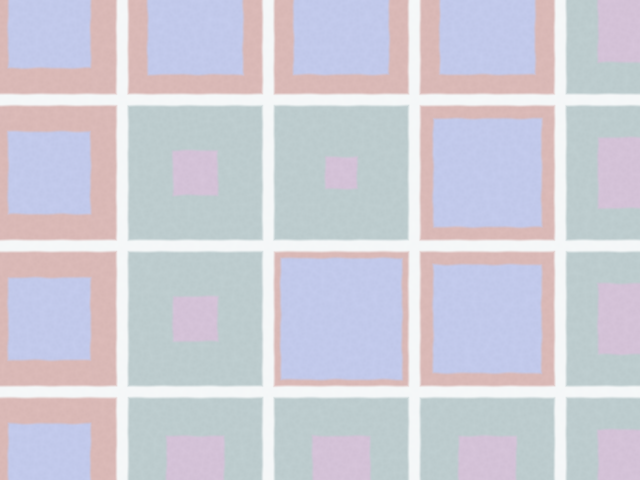
This pattern is drawn by a Shadertoy shader. Its source:

```glsl
#define PITCH 0.3042
#define CENTER vec2(0.0445, -0.0122)
#define TILE_HALF 0.460
#define LARGE_HALF 0.416
#define SMALL_HALF 0.109
#define RING_STEP 0.0445
#define SOFTNESS 0.013
#define GRAIN 0.016
#define GUTTER_COLOR vec3(0.960, 0.970, 0.973)
#define SAGE_COLOR vec3(0.740, 0.800, 0.808)
#define ROSE_COLOR vec3(0.855, 0.725, 0.715)

const vec3 BLUE_COLOR = vec3(0.760, 0.790, 0.922);
const vec3 MAUVE_COLOR = vec3(0.832, 0.762, 0.845);

vec2 hash22(vec2 p) {
    vec3 q = fract(p.xyx * vec3(0.1031, 0.1030, 0.0973));
    q += dot(q, q.yzx + 33.33);
    return fract((q.xx + q.yz) * q.zy);
}

// Distance to the nearest scattered feature point
float cellular(vec2 p) {
    vec2 base = floor(p);
    float nearest = 2.0;
    for (int y = -1; y <= 1; y++) {
        for (int x = -1; x <= 1; x++) {
            vec2 cell = base + vec2(x, y);
            nearest = min(nearest, length(cell + hash22(cell) - p));
        }
    }
    return nearest;
}

float squareDistance(vec2 p, float halfSize) {
    vec2 d = abs(p) - halfSize;
    return length(max(d, 0.0)) + min(max(d.x, d.y), 0.0);
}

float fill(float distance, float blur) {
    return 1.0 - smoothstep(-blur, blur, distance);
}

void mainImage(out vec4 fragColor, in vec2 fragCoord) {
    vec2 canvas = (fragCoord - 0.5 * iResolution.xy) / iResolution.y;
    vec2 p = (canvas - CENTER) / PITCH;
    float blur = max(SOFTNESS, 0.75 / (PITCH * iResolution.y));

    // Columns are centered on the origin, rows straddle it
    vec2 tile = vec2(floor(p.x + 0.5), floor(p.y) + 0.5);
    vec2 local = p - tile;

    // Concentric rings alternate between row and column pairs
    float ring = floor(2.0 * max(abs(tile.x), abs(tile.y)) + 0.5);

    // Each ring turns the large-square side by a quarter
    float angle = 1.5707963 * (ring - 2.0);
    bool large = dot(tile, vec2(cos(angle), sin(angle))) > 0.1;
    float shift = RING_STEP * (ring - 1.0);
    float innerHalf = large ? LARGE_HALF - shift : SMALL_HALF + shift;

    // Slightly uneven edges
    vec2 wobble = 0.0025 * sin(p.yx * vec2(17.0, 21.0) + tile * 2.3)
                + 0.0015 * sin(p.yx * vec2(43.0, 37.0));
    vec3 outerColor = large ? ROSE_COLOR : SAGE_COLOR;
    vec3 innerColor = large ? BLUE_COLOR : MAUVE_COLOR;
    float tileMask = fill(squareDistance(local + 0.5 * wobble, TILE_HALF), blur);
    float innerMask = fill(squareDistance(local + wobble, innerHalf), blur);

    vec3 color = mix(GUTTER_COLOR, outerColor, tileMask);
    color = mix(color, innerColor, innerMask);

    // Faint mottling, weaker on the gutters
    float mottle = cellular(p * 22.0) + 0.5 * cellular(p * 47.0 + 9.0) - 0.72;
    color += GRAIN * mottle * mix(0.3, 1.0, tileMask);
    fragColor = vec4(color, 1.0);
}
```
